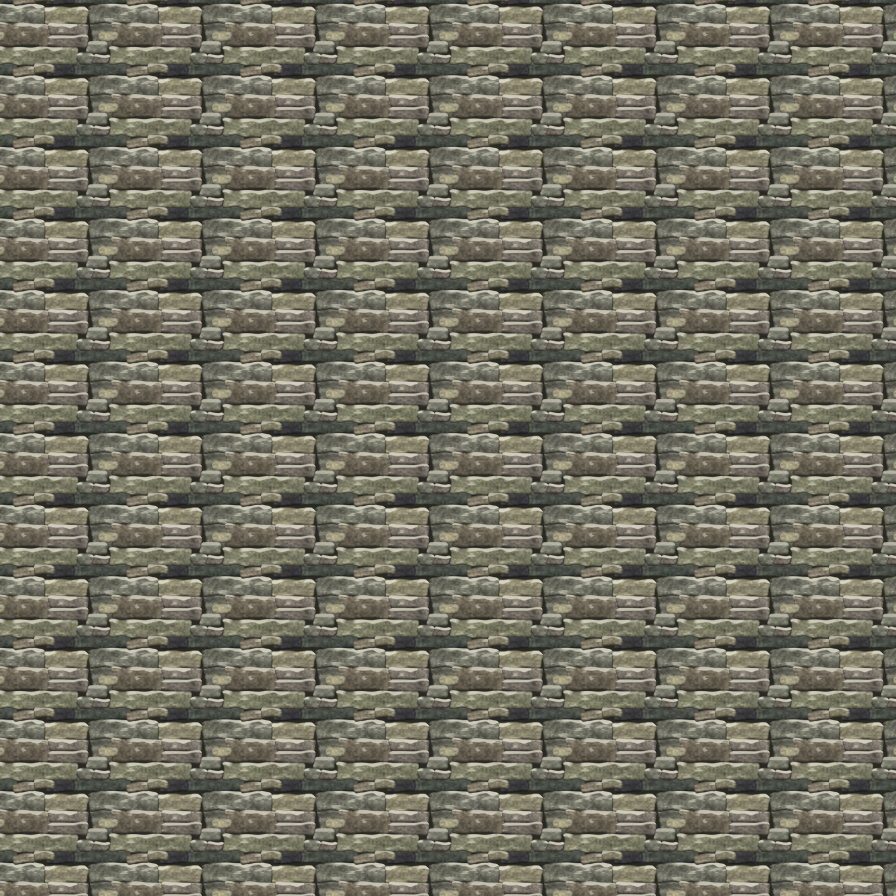
Give the GLSL for this texture, as a three.js fragment shader.

```glsl
// Weathered dry-stone wall: one block of irregular stones repeated across and down.
#define REPEATS vec2(7.89, 12.52)
#define TILE vec2(146.0, 92.0)
#define OFFSET vec2(114.0, 3.5)
#define WOBBLE 4.5
#define CORNER 4.0
#define EDGE 1.0
#define CONTRAST 1.2
#define HIGHLIGHT 0.8
#define MORTAR vec3(0.16, 0.16, 0.13)
#define SUNLIT vec3(0.90, 0.89, 0.82)

varying vec2 vUv;

float hash(vec2 p) {
  return fract(sin(dot(p, vec2(127.1, 311.7))) * 43758.5453);
}

float noise(vec2 p) {
  vec2 i = floor(p);
  vec2 f = fract(p);
  f = f * f * (3.0 - 2.0 * f);
  return mix(mix(hash(i), hash(i + vec2(1.0, 0.0)), f.x),
             mix(hash(i + vec2(0.0, 1.0)), hash(i + vec2(1.0, 1.0)), f.x), f.y);
}

float fbm(vec2 p) {
  float sum = 0.0;
  float weight = 0.5;
  for (int i = 0; i < 3; i++) {
    sum += weight * noise(p);
    p = p * 2.03 + 17.0;
    weight *= 0.5;
  }
  return sum / 0.875;
}

float roundedBox(vec2 p, vec2 halfSize, float radius) {
  vec2 q = abs(p) - halfSize + radius;
  return length(max(q, 0.0)) + min(max(q.x, q.y), 0.0) - radius;
}

// Lays one stone over the wall; box holds left, top, right, bottom in tile units.
void stone(inout vec3 wall, vec2 p, vec4 box, vec3 tint, float sun) {
  vec2 center = 0.5 * (box.xy + box.zw);
  vec2 halfSize = 0.5 * (box.zw - box.xy) + 0.4;
  vec2 local = p - center;
  local -= TILE * floor(local / TILE + 0.5);
  vec2 seed = center * 1.73 + 50.0;

  // Rough, slightly tilted outline
  vec2 warp = vec2(noise(local * 0.12 + seed), noise(local * 0.07 + seed + 40.0)) - 0.5;
  vec2 q = local + warp * WOBBLE;
  q.y += local.x * 0.05 * (hash(seed) - 0.5);
  float dist = roundedBox(q, halfSize, min(CORNER, halfSize.y));
  float mask = 1.0 - smoothstep(-EDGE, EDGE, dist);

  // Flat strata, blotches and grain
  float strata = fbm(local * vec2(0.06, 0.17) + seed);
  float blotch = fbm(local * vec2(0.09, 0.13) + seed + 9.0);
  float grain = noise(local * 0.42 + seed);
  float relief = 0.35 * strata + 0.4 * blotch + 0.25 * grain;
  vec3 face = tint * (1.0 + CONTRAST * (relief - 0.5));

  // Narrow shade on the underside and sides
  float below = smoothstep(0.0, 4.5, halfSize.y - q.y);
  float rim = smoothstep(0.0, 2.5, -dist);
  face *= mix(0.6, 1.0, below) * mix(0.75, 1.0, rim);

  // Broken sunlit lip along the top and bright chips on the face
  float depth = q.y + halfSize.y;
  float reach = 1.5 + 4.5 * noise(local * vec2(0.11, 0.0) + seed + 5.0);
  float lip = 1.0 - smoothstep(reach - 1.2, reach + 1.2, depth);
  lip *= smoothstep(0.25, 0.45, noise(local * vec2(0.07, 0.03) + seed + 23.0));
  float chips = smoothstep(0.58, 0.68, mix(strata, blotch, 0.35)) * below * 0.5;
  face = mix(face, SUNLIT, clamp(max(lip, chips) * HIGHLIGHT * sun, 0.0, 1.0));
  wall = mix(wall, face, mask);
}

void main() {
  vec2 p = vec2(vUv.x, 1.0 - vUv.y) * REPEATS * TILE - OFFSET;
  vec3 grey = vec3(0.45, 0.45, 0.40);
  vec3 cream = vec3(0.57, 0.55, 0.45);
  vec3 brown = vec3(0.43, 0.40, 0.34);
  vec3 mauve = vec3(0.49, 0.46, 0.42);
  vec3 olive = vec3(0.50, 0.50, 0.41);
  vec3 slate = vec3(0.28, 0.30, 0.27);
  vec3 wall = MORTAR;

  // Shadowed course and recessed stones behind the joints
  stone(wall, p, vec4(-24.0, 76.0, 54.0, 94.0), slate, 0.1);
  stone(wall, p, vec4(92.0, 77.0, 128.0, 94.0), vec3(0.24, 0.24, 0.25), 0.3);
  stone(wall, p, vec4(3.0, 26.0, 36.0, 58.0), vec3(0.36, 0.36, 0.32), 0.3);

  // Upper course
  stone(wall, p, vec4(0.0, 3.0, 89.0, 27.0), grey, 1.0);
  stone(wall, p, vec4(89.0, 5.0, 144.0, 28.0), cream, 1.0);

  // Middle course
  stone(wall, p, vec4(30.0, 27.0, 95.0, 56.0), brown, 0.9);
  stone(wall, p, vec4(95.0, 28.0, 144.0, 42.0), mauve, 1.0);
  stone(wall, p, vec4(95.0, 42.0, 145.0, 58.0), mauve * 0.94, 0.9);
  stone(wall, p, vec4(13.0, 38.0, 37.0, 48.0), cream * 1.1, 0.7);

  // Lower course
  stone(wall, p, vec4(27.0, 57.0, 132.0, 80.0), olive, 0.9);

  // Small wedges and pebbles
  stone(wall, p, vec4(-2.0, 51.0, 23.0, 65.0), grey * 1.1, 0.7);
  stone(wall, p, vec4(-14.0, 65.0, 6.0, 80.0), grey, 1.0);
  stone(wall, p, vec4(5.0, 66.0, 27.0, 79.0), mauve, 1.0);
  stone(wall, p, vec4(49.0, 82.0, 78.0, 94.0), brown * 1.15, 0.8);
  stone(wall, p, vec4(76.0, 79.0, 102.0, 91.0), cream * 0.9, 0.7);

  gl_FragColor = vec4(clamp(wall, 0.0, 1.0), 1.0);
}
```
